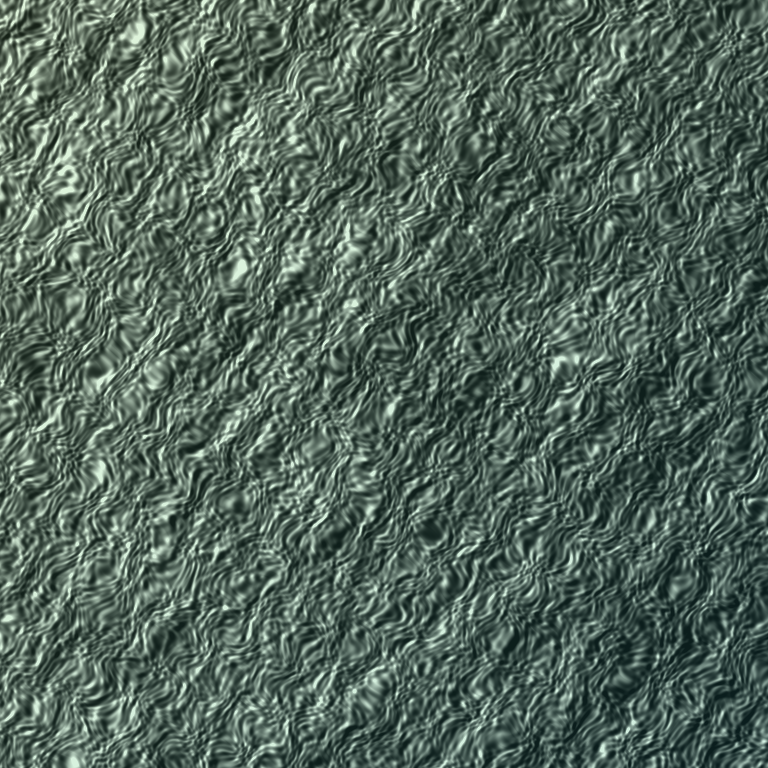
Give the GLSL for this texture, as a three.js fragment shader.

```glsl
// Rough grey-green stone lit from the upper left: layers of gradient noise,
// stretched along a diagonal, are shaded as relief and added to a broad
// falloff of light; the sum is curved into a dark-to-pale green ramp.

#define GRAIN_ANGLE 0.86
#define BAND_ANGLE 0.66
#define BAND_AMOUNT 0.25
#define FURROW_AMOUNT 0.38
#define GRAIN_AMOUNT 0.52
#define GRIT_AMOUNT 0.66
#define LIGHT_FALLOFF 0.9
#define WARP 0.004
#define SHADOW_COLOR vec3(0.06, 0.12, 0.10)
#define LIGHT_COLOR vec3(0.85, 0.95, 0.87)
#define WARM_TINT vec3(0.025, 0.008, -0.014)

varying vec2 vUv;

float hash(vec2 p) {
  return fract(sin(dot(p, vec2(127.1, 311.7))) * 43758.5453);
}

// Slope of a random unit gradient at a lattice corner
float corner(vec2 cell, vec2 offset) {
  float angle = 6.28319 * hash(cell);
  return dot(vec2(cos(angle), sin(angle)), offset);
}

// Gradient noise scaled to a standard deviation near one
float noise(vec2 p) {
  vec2 i = floor(p);
  vec2 f = p - i;
  vec2 w = f * f * (3.0 - 2.0 * f);
  vec2 e = vec2(1.0, 0.0);
  float low = mix(corner(i, f), corner(i + e.xy, f - e.xy), w.x);
  float high = mix(corner(i + e.yx, f - e.yx), corner(i + e.xx, f - e.xx), w.x);
  return 4.7 * mix(low, high, w.y);
}

// Height drop towards the light: positive on lit slopes
float relief(vec2 p) {
  vec2 towardLight = vec2(-0.15, 0.5);
  return 0.92 * (noise(p) - noise(p + towardLight));
}

// Coordinates along (x) and across (y) a direction
vec2 alongAcross(vec2 p, float angle) {
  float c = cos(angle);
  float s = sin(angle);
  return vec2(c * p.x + s * p.y, c * p.y - s * p.x);
}

void main() {
  // Bend the grain a little so that ridges wander
  vec2 bend = vec2(noise(vUv * 23.0), noise(vUv * 23.0 + 51.3));
  vec2 grain = alongAcross(vUv + WARP * bend, GRAIN_ANGLE);
  vec2 band = alongAcross(vUv, BAND_ANGLE);

  // Broad light, then relief from coarse bands to fine grit
  float shade = LIGHT_FALLOFF * (0.5 - vUv.x) + 0.15 * (vUv.y - 0.5);
  shade += BAND_AMOUNT * noise(band * vec2(5.0, 15.0) + 7.7);
  shade += FURROW_AMOUNT * relief(grain * vec2(19.0, 42.0) + 13.1);
  shade += GRAIN_AMOUNT * relief(grain * vec2(62.0, 92.0) + 29.4);
  shade += GRIT_AMOUNT * relief(grain * vec2(130.0, 155.0) + 83.6);

  // Tone curve with deep, compressed shadows and sparse highlights
  shade = max(shade, -3.0);
  float tone = clamp(0.30 + 0.195 * shade + 0.03 * shade * shade, 0.0, 1.0);
  vec3 color = mix(SHADOW_COLOR, LIGHT_COLOR, tone);
  color += WARM_TINT * (vUv.y - vUv.x);

  gl_FragColor = vec4(color, 1.0);
}
```
